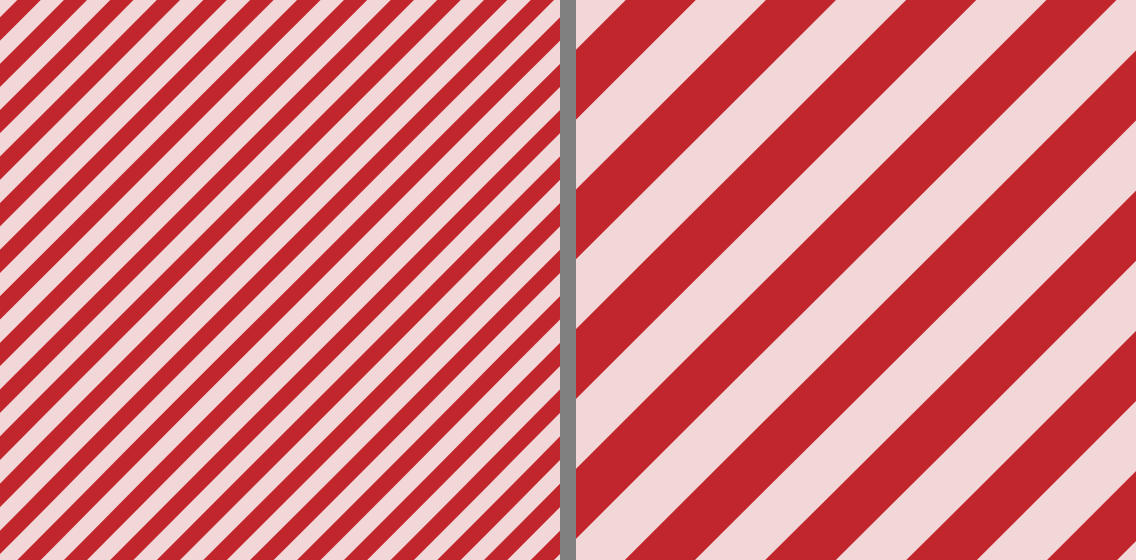
Left: the whole. Right: its middle third, enlarged.
Write a Shadertoy shader that draws this pattern.

```glsl
const float STRIPES = 12.0;
const float RED_CENTER = 0.608;
const float RED_SHARE = 0.5;
const float WOBBLE = 0.014;
const float WOBBLE_CELLS = 3.0;
const vec3 RED = vec3(0.76, 0.15, 0.175);
const vec3 PINK = vec3(0.95, 0.843, 0.85);

float hash(vec2 p) {
    vec3 q = fract(p.xyx * vec3(0.1031, 0.1030, 0.0973));
    q += dot(q, q.yzx + 33.33);
    return fract((q.x + q.y) * q.z);
}

// Value noise that wraps after a whole number of cells
float wrappedNoise(vec2 p, float cells) {
    vec2 cell = floor(p);
    vec2 f = fract(p);
    vec2 blend = f * f * f * (f * (f * 6.0 - 15.0) + 10.0);
    vec2 lo = mod(cell, cells);
    vec2 hi = mod(cell + 1.0, cells);
    float bottom = mix(hash(lo), hash(vec2(hi.x, lo.y)), blend.x);
    float top = mix(hash(vec2(lo.x, hi.y)), hash(hi), blend.x);
    return mix(bottom, top, blend.y);
}

// Signed distance to a band, in periods; negative inside
float bandDistance(float phase, float center, float width) {
    return abs(fract(phase - center + 0.5) - 0.5) - 0.5 * width;
}

void mainImage(out vec4 fragColor, in vec2 fragCoord) {
    vec2 uv = fragCoord / iResolution.xy;

    // Diagonal phase with a faint drift of the stripe edges
    float drift = WOBBLE * (2.0 * wrappedNoise(uv * WOBBLE_CELLS, WOBBLE_CELLS) - 1.0);
    float phase = STRIPES * (uv.x - uv.y) + drift;

    // Edge smoothing over about one pixel across the stripe
    float pixel = STRIPES * length(1.0 / iResolution.xy);
    float edge = bandDistance(phase, RED_CENTER, RED_SHARE);
    float red = clamp(0.5 - edge / pixel, 0.0, 1.0);

    fragColor = vec4(mix(PINK, RED, red), 1.0);
}
```
